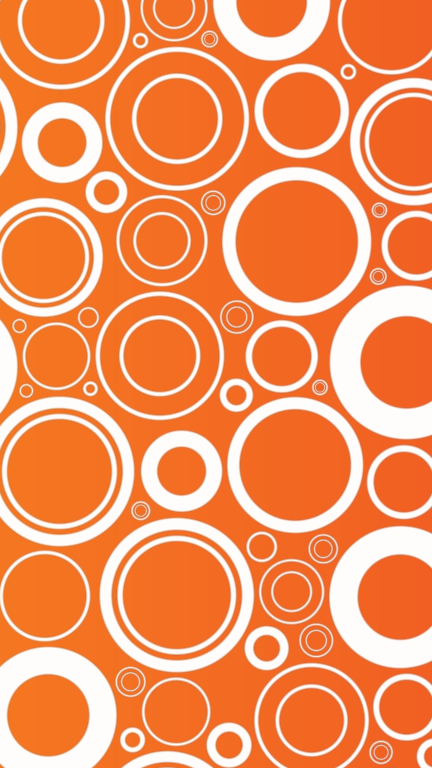
This pattern is drawn by a Shadertoy shader. Its source:

```glsl
// Loosely packed white rings of many sizes on a warm orange gradient.
#define CELL 0.27         // cell size as a fraction of the canvas width
#define BIG_LIMIT 0.685   // territory of a main circle, in cells
#define SMALL_LIMIT 0.48  // territory of a filler circle, in cells
#define MARGIN 0.045      // clear space between circles, in cells
#define MIN_RADIUS 0.055  // smallest filler drawn, in cells
#define CLIMB_STEPS 9     // moves made to centre a circle in its gap
#define SOFTNESS 0.0036   // half width of an edge, in canvas widths
#define FRINGE 0.10       // darkening along the edges
#define SEED vec2(17.0, 41.0)

const vec3 ORANGE_LEFT = vec3(0.96, 0.465, 0.13);
const vec3 ORANGE_RIGHT = vec3(0.945, 0.375, 0.135);
const vec3 WHITE = vec3(0.995, 0.993, 0.985);

float hash(vec2 p) {
    vec3 q = fract((p.xyx + SEED.xyx) * vec3(0.1031, 0.1030, 0.0973));
    q += dot(q, q.yzx + 33.33);
    return fract((q.x + q.y) * q.z);
}

// Evenly shared value per cell, used to choose a style
float pickStyle(vec2 id) { return fract(dot(id + SEED, vec2(0.7549, 0.5698))); }

bool isEven(vec2 id) { return mod(id.x + id.y, 2.0) < 0.5; }

// Even cells: a large circle pushed to the rim of its own territory
vec3 evenCircle(vec2 id) {
    float size = fract(dot(id + SEED, vec2(0.8192, 0.6711)));
    float radius = mix(0.42, 0.67, sqrt(size));
    float angle = 6.2832 * hash(id);
    vec2 offset = (BIG_LIMIT - radius) * vec2(cos(angle), sin(angle));
    return vec3(id + 0.5 + offset, radius);
}

// Grows the largest circle between four neighbours by stepping off the nearest
vec3 fillGap(vec2 home, vec2 start, float limit, vec3 others[4]) {
    vec3 best = vec3(start, 0.0);
    vec2 p = start;
    float stride = 0.1;
    for (int i = 0; i < CLIMB_STEPS; i++) {
        float room = limit - length(p - home);
        vec2 away = home - p;
        for (int j = 0; j < 4; j++) {
            float gap = length(p - others[j].xy) - others[j].z - MARGIN;
            if (gap < room) {
                room = gap;
                away = p - others[j].xy;
            }
        }
        if (room > best.z) best = vec3(p, room);
        p += stride * normalize(away + 0.0001);
        stride *= 0.78;
    }
    return best;
}

// Main circle of any cell; odd cells fill the space the even ones leave
vec3 mainCircle(vec2 id) {
    if (isEven(id)) return evenCircle(id);
    vec3 others[4];
    for (int j = 0; j < 4; j++) {
        float side = j < 2 ? -1.0 : 1.0;
        others[j] = evenCircle(id + (j % 2 == 0 ? vec2(side, 0.0) : vec2(0.0, side)));
    }
    return fillGap(id + 0.5, id + 0.5, BIG_LIMIT, others);
}

// Filler near a cell corner, started on the side of the smaller odd circle
vec3 cornerCircle(vec2 corner) {
    vec3 others[4];
    vec3 smallest = vec3(corner, 9.0);
    for (int j = 0; j < 4; j++) {
        vec2 id = corner - vec2(j % 2, j / 2);
        others[j] = mainCircle(id);
        if (!isEven(id) && others[j].z < smallest.z) smallest = others[j];
    }
    vec2 start = corner + 0.22 * normalize(smallest.xy - corner);
    return fillGap(corner, start, SMALL_LIMIT, others);
}

// Outer band, inner ring radius, inner band; limits split the five styles
vec3 ringStyle(float pick, vec4 limits) {
    if (pick < limits.x) return vec3(0.40, 1.0, 0.0);    // heavy
    if (pick < limits.y) return vec3(0.155, 0.77, 0.07); // bold with inner line
    if (pick < limits.z) return vec3(0.07, 0.63, 0.065); // two fine lines
    if (pick < limits.w) return vec3(0.18, 1.0, 0.0);    // medium
    return vec3(0.08, 1.0, 0.0);                         // thin
}

float bandDistance(float dist, float outer, float width) {
    return abs(dist - outer + 0.5 * width) - 0.5 * width;
}

float ringDistance(vec2 p, vec3 circle, vec3 style) {
    float dist = length(p - circle.xy);
    style *= circle.z;
    return min(bandDistance(dist, circle.z, max(style.x, 0.013)),
               bandDistance(dist, style.y, style.z));
}

void mainImage(out vec4 fragColor, in vec2 fragCoord) {
    vec2 uv = fragCoord / iResolution.x;
    vec2 p = uv / CELL;
    float nearest = 1.0;

    // Main circles whose territory reaches this point
    for (int k = 0; k < 9; k++) {
        vec2 id = floor(p) + vec2(k % 3, k / 3) - 1.0;
        if (length(p - id - 0.5) > BIG_LIMIT + 0.03) continue;
        vec4 limits = isEven(id) ? vec4(0.2, 0.57, 0.8, 1.0) : vec4(0.15, 0.15, 0.4, 0.75);
        nearest = min(nearest, ringDistance(p, mainCircle(id), ringStyle(pickStyle(id), limits)));
    }

    // Filler at the closest corner
    vec2 corner = floor(p + 0.5);
    vec3 filler = cornerCircle(corner);
    vec3 fillerStyle = ringStyle(hash(corner + 7.0), vec4(0.35, 0.35, 0.7, 1.0));
    if (filler.z > MIN_RADIUS) nearest = min(nearest, ringDistance(p, filler, fillerStyle));

    // Ground, rings, then a darker rim where the two meet
    float edge = max(SOFTNESS, 0.75 / iResolution.x);
    float cover = 1.0 - smoothstep(-edge, edge, nearest * CELL);
    vec3 color = mix(mix(ORANGE_LEFT, ORANGE_RIGHT, uv.x), WHITE, cover);
    float rim = smoothstep(0.0, 0.08, cover) * (1.0 - smoothstep(0.3, 0.8, cover));
    color -= FRINGE * rim * vec3(1.0, 0.4, 0.0);
    fragColor = vec4(color, 1.0);
}
```
